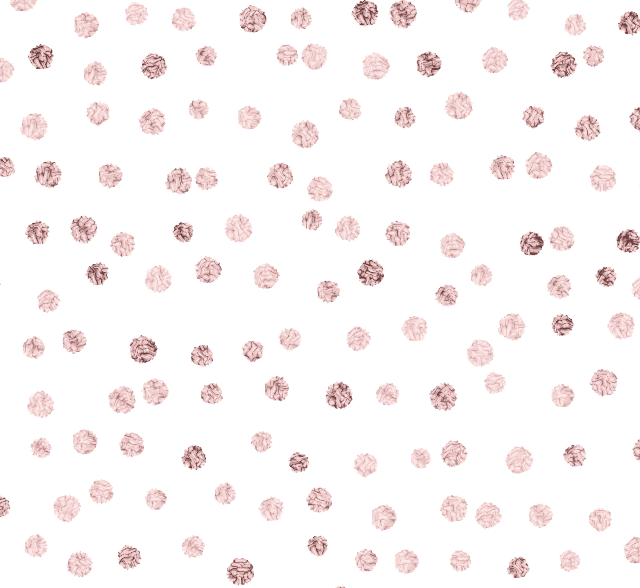
Write a Shadertoy shader that draws this pattern.

```glsl
// Scattered crinkled rose foil dots with ragged rims on a white ground.

const float ROWS = 10.7;                       // dot rows per canvas height
const vec3 PAPER = vec3(1.0);
const vec3 FOIL_LIGHT = vec3(0.99, 0.91, 0.905);
const vec3 FOIL_ROSE = vec3(0.90, 0.74, 0.74);
const vec3 FOIL_DARK = vec3(0.42, 0.24, 0.24);

vec2 hash2(vec2 p) {
    vec3 q = fract(p.xyx * vec3(0.1031, 0.1030, 0.0973));
    q += dot(q, q.yzx + 33.33);
    return fract((q.xx + q.yz) * q.zy);
}

mat2 rotation(float angle) {
    float c = cos(angle), s = sin(angle);
    return mat2(c, s, -s, c);
}

// Cellular noise: distances to the nearest and second nearest points.
vec2 cellular(vec2 p) {
    vec2 cell = floor(p), nearest = vec2(8.0);
    for (int y = -1; y <= 1; y++)
    for (int x = -1; x <= 1; x++) {
        vec2 id = cell + vec2(x, y);
        float d = length(id + hash2(id + 71.0) - p);
        nearest = d < nearest.x ? vec2(d, nearest.x) : vec2(nearest.x, min(nearest.y, d));
    }
    return nearest;
}

// Nearest dot on a staggered, jittered grid: xy = offset from its centre,
// z = radius; its cell is returned through id.
vec3 nearestDot(vec2 p, out vec2 id) {
    vec3 dot3 = vec3(0.0);
    float best = 8.0;
    id = vec2(0.0);
    for (int y = -1; y <= 1; y++) {
        float row = floor(p.y) + float(y);
        float stagger = 0.5 * mod(row, 2.0);
        for (int x = -1; x <= 1; x++) {
            vec2 cell = vec2(floor(p.x - stagger) + float(x), row);
            vec2 jitter = 0.58 * (hash2(cell + 17.0) - 0.5);
            vec2 offset = p - cell - vec2(stagger, 0.0) - 0.5 - jitter;
            float radius = mix(0.175, 0.245, hash2(cell + 53.0).x);
            float d = length(offset) - radius;
            if (d < best) {
                best = d;
                dot3 = vec3(offset, radius);
                id = cell;
            }
        }
    }
    return dot3;
}

// Signed distance to a dot with a slightly lumpy, torn rim.
float raggedDisc(vec2 p, float radius, float seed) {
    float angle = atan(p.y, p.x);
    float lumps = sin(3.0 * angle + seed) + 0.7 * sin(5.0 * angle - 2.0 * seed);
    float tears = cellular(p * 17.0 + seed).x - 0.45;
    return length(p) - radius + 0.006 * lumps + 0.045 * tears;
}

// Wrinkled foil relief around zero: stretched folds, fine grain and creases.
float crinkle(vec2 p, float seed) {
    vec2 q = rotation(seed) * p;
    q += 0.05 * sin(q.yx * 14.0 + seed) + 0.02 * sin(q.yx * 37.0 - seed);
    vec2 folds = cellular(q * vec2(10.0, 5.5) + seed);
    vec2 grain = cellular(q * vec2(14.0, 20.0) - seed);
    float crease = 1.0 - smoothstep(0.0, 0.22, folds.y - folds.x);
    return 0.8 * (folds.x - 0.45) + 0.75 * (grain.x - 0.45) + 0.35 * (crease - 0.25);
}

vec3 foilColour(float shade) {
    vec3 lightPart = mix(FOIL_LIGHT, FOIL_ROSE, clamp(shade / 0.4, 0.0, 1.0));
    return mix(lightPart, FOIL_DARK, clamp((shade - 0.4) / 0.6, 0.0, 1.0));
}

void mainImage(out vec4 fragColor, in vec2 fragCoord) {
    vec2 p = fragCoord / iResolution.y * ROWS;
    float pixel = ROWS / iResolution.y;

    vec2 id;
    vec3 spot = nearestDot(p, id);
    vec2 traits = hash2(id + 131.0);
    float seed = 6.2832 * traits.y;

    // Dots differ in depth of tone; darker ones are more wrinkled.
    float tone = pow(traits.x, 1.8);
    float shade = 0.20 + 0.45 * tone + mix(0.5, 0.95, tone) * crinkle(spot.xy, seed);

    float edge = raggedDisc(spot.xy, spot.z, seed);
    float cover = 1.0 - smoothstep(-0.8 * pixel, 0.8 * pixel, edge);
    fragColor = vec4(mix(PAPER, foilColour(shade), cover), 1.0);
}
```
